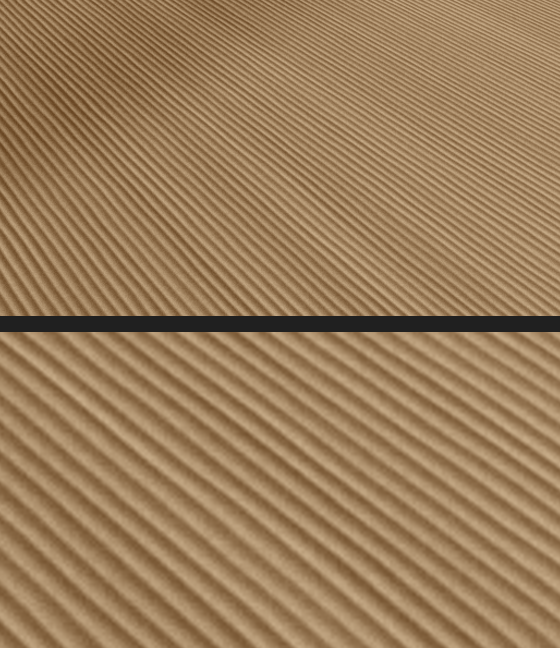
Top: the whole. Bottom: its middle third, enlarged.
Give the GLSL for this texture, as a WebGL 1 fragment shader.

```glsl
precision highp float;
// Wind-blown sand ripples running away from the viewer: a fan of ridges
// meeting at a far vanishing point, with a lopsided crest profile, slight
// waviness, fine grain and a soft shadow across the upper left.

uniform vec2 u_resolution;

float hash(vec2 p) {
  vec3 q = fract(vec3(p.xyx) * 0.1031);
  q += dot(q, q.yzx + 33.33);
  return fract((q.x + q.y) * q.z);
}

float noise(vec2 p) {
  vec2 i = floor(p);
  vec2 f = fract(p);
  f = f * f * (3.0 - 2.0 * f);
  return mix(mix(hash(i), hash(i + vec2(1.0, 0.0)), f.x),
             mix(hash(i + vec2(0.0, 1.0)), hash(i + vec2(1.0, 1.0)), f.x), f.y);
}

// Quick rise to the lit crest, then a long fade into the trough.
float rippleProfile(float phase, float footprint) {
  float t = fract(phase);
  float rise = clamp(0.30 + 0.4 * footprint, 0.30, 0.5);
  return smoothstep(0.0, rise, t) * (1.0 - smoothstep(rise, 1.0, t));
}

void main() {
  vec2 p = gl_FragCoord.xy / u_resolution.y;

  // Ground plane: ridge number across, depth along the ridges
  float side = p.x + 1.389;
  float fall = 2.31 - p.y - 0.05 * side;
  float across = 44.0 * side / fall;
  float depth = 1.0 / fall;
  float footprint = length(vec2(44.0 + 0.05 * across, across)) / (fall * u_resolution.y);

  // Waviness: broad drift plus small kinks along each ridge
  float phase = across
    + 0.26 * (noise(vec2(across * 0.22, depth * 12.0)) - 0.5)
    + 0.14 * (noise(vec2(across * 0.7, depth * 60.0) + 17.0) - 0.5);

  // Ripple relief, uneven from ridge to ridge
  float unevenness = noise(vec2(phase * 0.8, depth * 18.0) + 41.0);
  float relief = rippleProfile(phase, footprint) - 0.5;
  relief *= (0.70 + 0.36 * unevenness) * (1.0 - 0.4 * smoothstep(0.25, 0.7, footprint));
  float streak = 0.16 * (noise(vec2(phase * 0.55, depth * 6.0) + 73.0) - 0.5);

  // Sand grain and faint mottling
  float grain = 0.20 * (noise(p * 290.0) - 0.5) + 0.07 * (noise(p * 110.0 + 9.0) - 0.5);
  float mottling = 0.06 * (noise(p * 4.0 + 5.0) - 0.5);

  // Shadow band with a firmer lower-right edge, and light toward the right
  float band = dot(p - vec2(0.86, 1.0), vec2(-0.539, 0.843));
  float shadow = smoothstep(-0.20, 0.07, band) * (1.0 - 0.6 * smoothstep(0.1, 0.42, band));
  float daylight = 0.13 * (p.x - 0.85) + 0.06 * (p.y - 0.5);

  float tone = 0.51 + relief + streak + grain + mottling + daylight - 0.25 * shadow;
  vec3 trough = vec3(0.49, 0.36, 0.22);
  vec3 crest = vec3(0.74, 0.63, 0.49);
  vec3 sand = mix(trough, crest, clamp(tone, -0.30, 1.15));

  // Pale haze over the far right
  float haze = 0.14 * smoothstep(0.8, 2.6, p.x + p.y);
  gl_FragColor = vec4(mix(sand, vec3(0.70, 0.59, 0.46), haze), 1.0);
}
```
